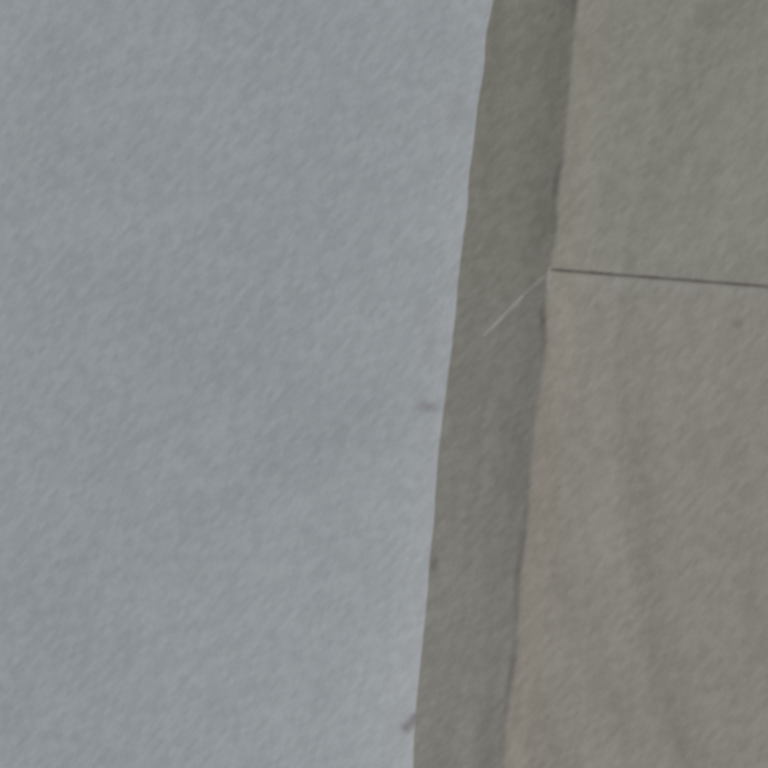
Give the GLSL for this texture, as a WebGL 1 fragment shader.

```glsl
precision highp float;
// A pale plaster wall meets a shaded trim strip and warm grey boards.
// Two gently bent edge curves split the regions; soft segments draw the seams,
// scuffs and scratch, and rotated value noise adds the slanted surface grain.

uniform vec2 u_resolution;

const vec3 WALL = vec3(0.553, 0.573, 0.587);
const vec3 WALL_RIM = vec3(0.602, 0.618, 0.630);
const vec3 TRIM_TOP = vec3(0.447, 0.443, 0.416);
const vec3 TRIM_LOW = vec3(0.490, 0.482, 0.462);
const vec3 BOARD = vec3(0.512, 0.502, 0.477);
const vec3 SMUDGE = vec3(0.465, 0.450, 0.465);
const vec3 SEAM = vec3(0.340, 0.325, 0.315);
const vec3 SCRATCH = vec3(0.575, 0.565, 0.540);
const float EDGE_SOFTNESS = 0.0028;
const float GRAIN_SCALE = 125.0;
const float GRAIN_AMOUNT = 0.036;

float hash(vec2 p) {
  vec3 q = fract(p.xyx * 0.1031);
  q += dot(q, q.yzx + 33.33);
  return fract((q.x + q.y) * q.z);
}

float noise(vec2 p) {
  vec2 i = floor(p), f = fract(p);
  f = f * f * (3.0 - 2.0 * f);
  float low = mix(hash(i), hash(i + vec2(1.0, 0.0)), f.x);
  float high = mix(hash(i + vec2(0.0, 1.0)), hash(i + 1.0), f.x);
  return mix(low, high, f.y);
}

float gauss(float d, float width) {
  return exp(-d * d / (width * width));
}

float spot(vec2 p, vec2 center, vec2 size) {
  vec2 d = (p - center) / size;
  return exp(-dot(d, d));
}

// Soft stroke between two points.
float stroke(vec2 p, vec2 a, vec2 b, float width) {
  vec2 ab = b - a;
  float t = clamp(dot(p - a, ab) / dot(ab, ab), 0.0, 1.0);
  return gauss(length(p - a - ab * t), width);
}

float wallEdge(float y) {
  return 0.537 + 0.075 * y + 0.029 * y * y + 0.004 * (noise(vec2(y * 22.0, 3.0)) - 0.5);
}

float boardEdge(float y) {
  return 0.655 + 0.097 * y + 0.007 * (noise(vec2(y * 20.0, 9.0)) - 0.5);
}

vec3 wallColor(vec2 p, float d) {
  float rim = exp(min(d, 0.0) / 0.075) * mix(1.0, 0.55, p.y);
  vec3 c = mix(WALL, WALL_RIM, rim);
  c += 0.016 * spot(p, vec2(0.42, 0.10), vec2(0.24, 0.22));
  c -= 0.013 * stroke(p, vec2(0.27, 0.33), vec2(0.50, 0.49), 0.035);
  c -= 0.010 * spot(p, vec2(0.22, 0.57), vec2(0.13, 0.10));
  // Mauve scuffs beside the rim.
  c = mix(c, SMUDGE, 0.62 * spot(p, vec2(0.557, 0.470), vec2(0.012, 0.007)));
  c = mix(c, SMUDGE, 0.80 * stroke(p, vec2(0.529, 0.053), vec2(0.541, 0.066), 0.007));
  c = mix(c, SMUDGE, 0.25 * spot(p, vec2(0.594, 0.855), vec2(0.014, 0.018)));
  return mix(c, SMUDGE, 0.15 * spot(p, vec2(0.560, 0.560), vec2(0.014, 0.030)));
}

vec3 trimColor(vec2 p, float d) {
  vec3 c = mix(TRIM_LOW, TRIM_TOP, smoothstep(0.05, 0.85, p.y));
  c -= 0.028 * gauss(d + 0.022, 0.020);
  c += 0.018 * (noise(vec2(d * 70.0, p.y * 5.0)) - 0.5);
  float scratch = stroke(p, vec2(0.631, 0.564), vec2(0.680, 0.614), 0.0028);
  scratch = max(scratch, 0.6 * stroke(p, vec2(0.680, 0.614), vec2(0.714, 0.646), 0.0028));
  return mix(c, SCRATCH, 0.58 * scratch);
}

vec3 boardColor(vec2 p, float d) {
  vec3 c = BOARD + vec3(-0.012, -0.004, -0.006) * smoothstep(0.55, 0.75, p.y);
  c += vec3(0.016, 0.009, 0.003) * gauss(d - 0.020, 0.030);
  // Long, bent wood streaks.
  float bend = p.x - 0.80 - 0.40 * (p.y - 0.48) * (p.y - 0.48);
  c -= 0.022 * smoothstep(-0.008, 0.008, bend) * exp(-max(bend, 0.0) / 0.055);
  c += 0.026 * (noise(vec2(bend * 32.0, p.y * 3.0)) - 0.5);
  c -= 0.050 * spot(p, vec2(0.961, 0.579), vec2(0.008, 0.006));
  // Joint between upper and lower boards.
  float joint = p.y - 0.649 + 0.078 * (p.x - 0.716);
  float ink = 0.50 + 0.35 * noise(vec2(p.x * 45.0, 2.0));
  c = mix(c, SEAM, ink * gauss(joint, 0.0029));
  return c + 0.014 * gauss(joint + 0.009, 0.006);
}

// Uneven dark marks in the gap between trim and boards.
float gapInk(float y, float d) {
  float marks = gauss(y - 0.758, 0.035) + gauss(y - 0.578, 0.026);
  marks += 0.65 * gauss(y - 0.285, 0.065) + 0.60 * gauss(y - 0.135, 0.060);
  marks += 0.70 * gauss(y - 0.990, 0.022);
  float broken = 0.45 + 0.65 * noise(vec2(y * 65.0, 5.0));
  return min(0.14 + 0.60 * marks, 0.75) * broken * gauss(d + 0.003, 0.0052);
}

void main() {
  vec2 p = gl_FragCoord.xy / u_resolution;
  float dWall = p.x - wallEdge(p.y);
  float dBoard = p.x - boardEdge(p.y);
  vec3 c = mix(wallColor(p, dWall), trimColor(p, dBoard),
               smoothstep(-EDGE_SOFTNESS, EDGE_SOFTNESS, dWall));
  c = mix(c, boardColor(p, dBoard), smoothstep(-0.005, 0.005, dBoard));
  c = mix(c, SEAM, gapInk(p.y, dBoard));
  c = mix(c, SCRATCH, 0.5 * stroke(p, vec2(0.714, 0.626), vec2(0.716, 0.650), 0.003));
  c = mix(c, SEAM, 0.4 * spot(p, vec2(0.565, 0.267), vec2(0.005, 0.012)));
  // Slanted grain over broad, faint mottling.
  vec2 g = vec2(0.64 * p.x + 0.77 * p.y, 0.77 * p.x - 0.64 * p.y);
  float grain = noise(g * GRAIN_SCALE * vec2(0.6, 1.2) + 40.0) - 0.5;
  grain += 0.5 * (noise(g * GRAIN_SCALE * vec2(1.5, 2.4) + 90.0) - 0.5);
  c += GRAIN_AMOUNT * grain + 0.014 * (noise(p * 14.0 + 7.0) - 0.5);
  gl_FragColor = vec4(c, 1.0);
}
```
